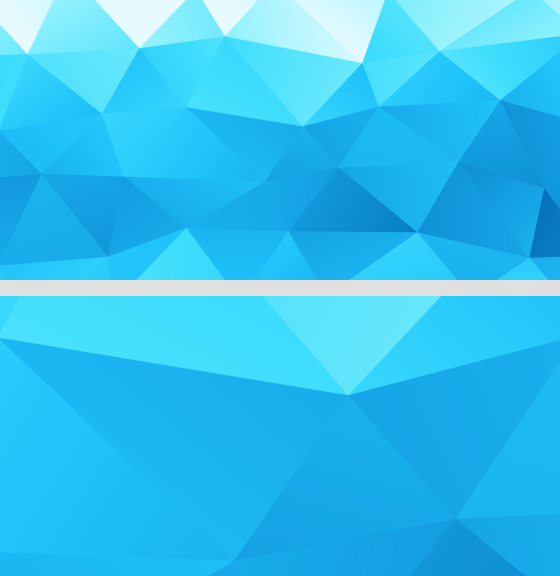
Top, the full canvas; bottom, a detail of the centre.
Give the GLSL for this background, as a WebGL 2 fragment shader.

```glsl
#version 300 es
precision highp float;

uniform vec2 u_resolution;
out vec4 fragColor;

const vec2 CELL = vec2(0.38, 0.235);     // mesh spacing, canvas height = 1
const vec2 MESH_ORIGIN = vec2(-0.08, 0.115);
const vec2 JITTER = vec2(0.24, 0.34);    // in cells; x < 0.25 and y < 0.5 avoid overlaps
const float TONE_RANGE = 4.9;            // palette steps from top to bottom
const float TONE_CURVE = 0.6;
const float TONE_NOISE = 0.6;
const float TONE_TILT = 0.35;            // darker towards the right
const float BOTTOM_LIFT = 2.4;           // lighter facets along the lower edge
const float BOTTOM_HEIGHT = 0.18;
const float FACET_SLOPE = 2.2;           // gradient inside a facet
const uint SEED = 11u;

const vec3 PALETTE[7] = vec3[7](
    vec3(0.90, 0.98, 1.00),  // pale
    vec3(0.59, 0.95, 0.99),  // ice
    vec3(0.25, 0.87, 0.99),  // cyan
    vec3(0.12, 0.76, 0.98),  // sky
    vec3(0.08, 0.63, 0.89),  // blue
    vec3(0.04, 0.51, 0.79),  // deep
    vec3(0.00, 0.34, 0.65)   // navy
);

// Integer hash giving three values from 0 to 1
vec3 hash3(ivec2 cell, uint salt) {
    uvec3 v = uvec3(uvec2(cell + 1024), salt + SEED) * 1664525u + 1013904223u;
    v.x += v.y * v.z; v.y += v.z * v.x; v.z += v.x * v.y;
    v ^= v >> 16u;
    v.x += v.y * v.z; v.y += v.z * v.x; v.z += v.x * v.y;
    return vec3(v >> 8u) / 16777216.0;
}

vec3 paletteColor(float tone) {
    float t = clamp(tone, 0.0, 5.999);
    int step0 = int(t);
    return mix(PALETTE[step0], PALETTE[step0 + 1], fract(t));
}

// Jittered mesh point; odd rows are shifted by half a cell
vec2 meshVertex(ivec2 cell) {
    vec2 grid = vec2(cell) + vec2(0.5 * float(cell.y & 1), 0.0);
    vec2 offset = (2.0 * hash3(cell, 0u).xy - 1.0) * JITTER;
    return MESH_ORIGIN + (grid + offset) * CELL;
}

// Signed distance to the line a-b, positive on its left
float edgeDistance(vec2 p, vec2 a, vec2 b) {
    vec2 e = normalize(b - a);
    vec2 d = p - a;
    return e.x * d.y - e.y * d.x;
}

// Facet colour in rgb, weighted by its coverage in alpha
vec4 facet(vec2 p, vec2 a, vec2 b, vec2 c, ivec2 cell, uint salt, float pixel) {
    float inside = min(edgeDistance(p, a, b),
                   min(edgeDistance(p, b, c), edgeDistance(p, c, a)));
    float coverage = clamp(inside / pixel + 0.5, 0.0, 1.0);
    if (coverage <= 0.0) return vec4(0.0);

    vec2 center = (a + b + c) / 3.0;
    vec3 rnd = 2.0 * hash3(cell, salt) - 1.0;
    float tone = TONE_RANGE * pow(max(1.0 - center.y, 0.0), TONE_CURVE);
    tone += TONE_TILT * (center.x - 1.0);
    tone -= BOTTOM_LIFT * (1.0 - smoothstep(0.0, BOTTOM_HEIGHT, center.y));
    tone += TONE_NOISE * rnd.x;
    tone += FACET_SLOPE * dot(p - center, rnd.yz);
    return vec4(paletteColor(tone), 1.0) * coverage;
}

void main() {
    vec2 p = gl_FragCoord.xy / u_resolution.y;
    float pixel = 1.0 / u_resolution.y;
    ivec2 home = ivec2(floor((p - MESH_ORIGIN) / CELL));

    // Blend the two facets of every nearby cell
    vec4 sum = vec4(0.0);
    for (int j = -1; j <= 1; j++) {
        for (int i = -2; i <= 1; i++) {
            ivec2 cell = home + ivec2(i, j);
            vec2 a = meshVertex(cell);
            vec2 b = meshVertex(cell + ivec2(1, 0));
            vec2 c = meshVertex(cell + ivec2(0, 1));
            vec2 d = meshVertex(cell + ivec2(1, 1));
            bool oddRow = (cell.y & 1) == 1;
            sum += facet(p, a, b, oddRow ? d : c, cell, 1u, pixel);
            sum += facet(p, oddRow ? a : b, d, c, cell, 2u, pixel);
        }
    }
    fragColor = vec4(sum.rgb / max(sum.a, 0.001), 1.0);
}
```
